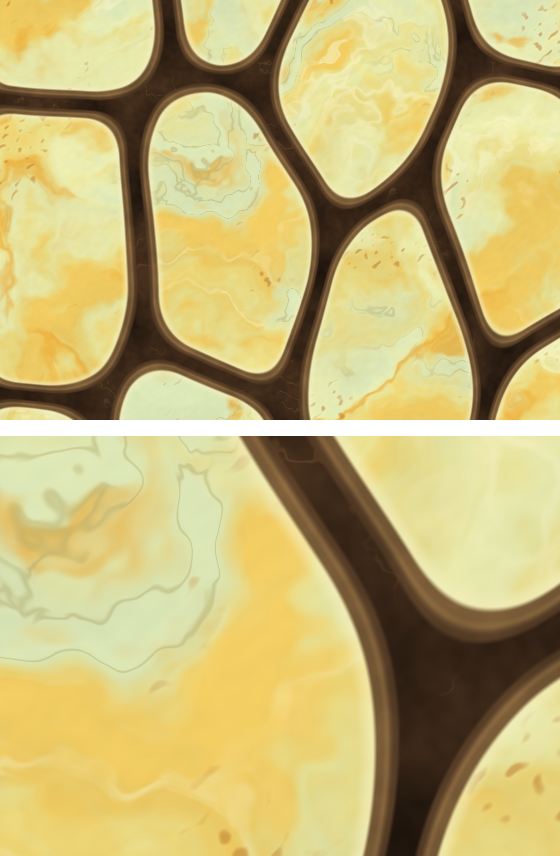
Top, the full canvas; bottom, a detail of the centre.
Write a Shadertoy shader that draws this texture.

```glsl
// Backlit onyx panes set in dark marble veins with a bronze rim.
// Tall rounded panes come from a stretched, staggered Voronoi grid with a smooth
// minimum of edge distances; the stone is domain-warped gradient noise.
#define GRID vec2(2.45, 1.55)      // panes per unit of height, x and y
#define SEED vec2(22.3, 16.15)     // part of the endless pattern on view
#define JITTER vec2(0.55, 0.65)
#define VEIN_HALF 0.032
#define RIM_WIDTH 0.019
#define ROUNDING 0.085
#define BEND 0.035
#define PALE vec3(0.915, 0.92, 0.68)
#define STRAW vec3(0.91, 0.86, 0.53)
#define AMBER vec3(0.93, 0.79, 0.38)
#define BRONZE vec3(0.47, 0.355, 0.215)
#define UMBER vec3(0.20, 0.135, 0.083)

vec2 hash2(vec2 p) {
    vec3 h = fract(p.xyx * vec3(0.1031, 0.1030, 0.0973));
    h += dot(h, h.yzx + 33.33);
    return fract((h.xx + h.yz) * h.zy);
}

float cornerSlope(vec2 corner, vec2 offset) {
    float angle = 6.2832 * hash2(corner).x;
    return dot(vec2(cos(angle), sin(angle)), offset);
}

float gradientNoise(vec2 p) {
    vec2 i = floor(p), f = p - i, o = vec2(1.0, 0.0);
    vec2 u = f * f * f * (f * (f * 6.0 - 15.0) + 10.0);
    float low = mix(cornerSlope(i, f), cornerSlope(i + o, f - o), u.x);
    float high = mix(cornerSlope(i + o.yx, f - o.yx), cornerSlope(i + 1.0, f - 1.0), u.x);
    return 1.4 * mix(low, high, u.y);
}

float fbm(vec2 p) {
    float sum = 0.0, amp = 0.5;
    for (int i = 0; i < 5; i++) {
        sum += amp * gradientNoise(p);
        p = mat2(1.6, 1.2, -1.2, 1.6) * p + 5.3;
        amp *= 0.5;
    }
    return sum;
}

// One inside a thin line along the zero contour of a field
float contour(float field, float width) {
    return 1.0 - smoothstep(0.0, width, abs(field));
}

float smoothMin(float a, float b, float k) {
    float h = max(k - abs(a - b), 0.0) / k;
    return min(a, b) - 0.25 * h * h * k;
}

vec2 site(vec2 id) {
    float stagger = 0.5 * mod(id.x, 2.0);
    return id + vec2(0.5, 0.5 + stagger) + JITTER * (hash2(id) - 0.5);
}

// Returns distance to the pane border (x) and the pane id (yz)
vec3 panes(vec2 p) {
    vec2 q = p * GRID + SEED, base = floor(q), nearId = base, nearSite = base;
    float best = 100.0, border = 1.0;
    for (int k = 0; k < 25; k++) {
        vec2 id = base + vec2(k % 5 - 2, k / 5 - 2);
        vec2 s = site(id), r = s - q;
        if (dot(r, r) < best) { best = dot(r, r); nearId = id; nearSite = s; }
    }
    for (int k = 0; k < 25; k++) {
        vec2 id = base + vec2(k % 5 - 2, k / 5 - 2);
        if (id == nearId) continue;
        vec2 s = site(id), n = s - nearSite;
        float d = dot(0.5 * (s + nearSite) - q, n) / length(n * GRID);
        border = smoothMin(border, d, ROUNDING);
    }
    return vec3(border, nearId);
}

vec3 onyx(vec2 p, vec2 id) {
    // Bands run along a rising diagonal, bent by a slow warp
    vec2 q = mat2(0.77, -0.64, 0.64, 0.77) * p + hash2(id + 9.0) * 7.0 + 20.0;
    vec2 warp = vec2(fbm(q * 2.2), fbm(q * 2.2 + 17.0));
    vec2 w = q * vec2(1.5, 3.6) + 1.7 * warp;
    float cloud = fbm(q * 5.0 + 2.0 * warp + 31.0);
    float tone = 0.47 + 1.35 * fbm(w) + 0.35 * cloud + 0.16 * (hash2(id + 3.0).x - 0.5);
    vec3 col = mix(PALE, STRAW, smoothstep(0.18, 0.58, tone));
    col = mix(col, AMBER, smoothstep(0.45, 0.84, tone));
    col = mix(col, vec3(0.83, 0.90, 0.75), 0.6 * smoothstep(0.05, 0.4, warp.y - 0.5 * tone + 0.25));

    // Orange seams, milky wisps and grey tide lines
    float seam = contour(fbm(w * 0.8 + 43.0), 0.13) * smoothstep(-0.05, 0.25, warp.x + 0.5 * cloud);
    col = mix(col, vec3(0.91, 0.66, 0.21), 0.65 * seam);
    float wisp = contour(fbm(w * 1.1 + 61.0), 0.08) * smoothstep(0.0, 0.25, -warp.x);
    col = mix(col, vec3(0.96, 0.95, 0.77), 0.6 * wisp);
    float tide = contour(tone - 0.36 - 0.1 * cloud, 0.035) * smoothstep(0.0, 0.25, warp.y);
    col = mix(col, vec3(0.68, 0.65, 0.40), 0.4 * tide);

    // Rust specks and fine mottling
    float grain = gradientNoise(q * vec2(45.0, 75.0));
    float rust = smoothstep(0.3, 0.65, grain) * smoothstep(0.12, 0.3, fbm(q * 4.0 + 83.0));
    col = mix(col, vec3(0.70, 0.42, 0.14), 0.45 * rust);
    return col * (1.0 + 0.012 * grain + 0.07 * cloud);
}

vec3 marble(vec2 p) {
    float cloud = fbm(p * 7.0 + 50.0);
    float crack = contour(fbm(p * 6.0 + 71.0), 0.018) * smoothstep(-0.05, 0.25, cloud);
    vec3 col = UMBER * (1.06 + 0.9 * cloud + 0.10 * gradientNoise(p * 70.0 + 30.0));
    return mix(col, vec3(0.43, 0.30, 0.17), 0.5 * crack);
}

void mainImage(out vec4 fragColor, in vec2 fragCoord) {
    vec2 p = fragCoord / iResolution.y;
    float soft = max(1.2 / iResolution.y, 0.0022);
    vec2 bend = vec2(gradientNoise(p * 2.3 + 11.0), gradientNoise(p * 2.3 + 37.0));
    vec3 pane = panes(p + BEND * bend);
    float edge = pane.x - VEIN_HALF, depth = -edge;

    // Rim: bronze beside the stone, with a faint ridge, sinking into the vein
    vec3 vein = marble(p);
    vec3 rim = mix(BRONZE, vec3(0.34, 0.24, 0.15), smoothstep(0.5, 0.85, depth / RIM_WIDTH));
    rim *= 0.97 + 0.12 * contour(depth - 0.5 * RIM_WIDTH, 0.004) + 0.25 * fbm(p * 14.0 + 90.0);
    vec3 frame = mix(rim, vein, smoothstep(-soft, soft, depth - RIM_WIDTH));

    // Light pools along the border of each pane
    vec3 stone = onyx(p, pane.yz);
    stone = mix(stone, vec3(0.96, 0.94, 0.75), 0.6 * (1.0 - smoothstep(0.002, 0.015, edge)));
    fragColor = vec4(mix(frame, stone, smoothstep(-soft, soft, edge)), 1.0);
}
```
